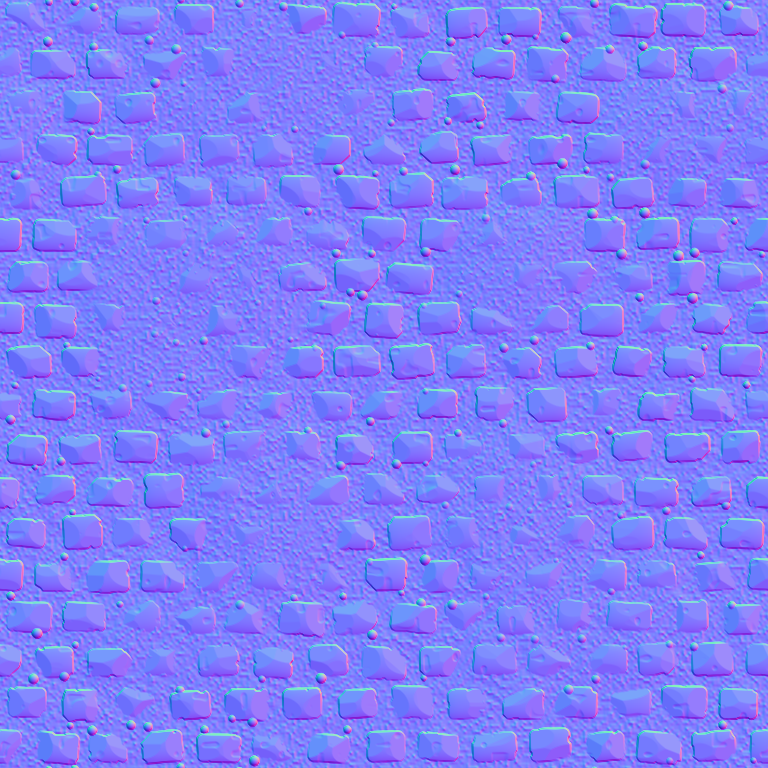
A Shadertoy shader for this texture map:

```glsl
// Tangent-space normal map of worn cobbles in staggered rows, half sunk in sand.
// A height field (sand, pebbles, chipped and faceted stones) is built from noise
// and distance functions, then its slope is encoded as colour. It tiles.

const vec2  GRID = vec2(14.0, 18.0);         // stones across and down
const vec2  PEBBLE_GRID = vec2(28.0, 18.0);
const vec2  SIZE_MIN = vec2(0.37, 0.36);     // stone half size, in cells
const vec2  SIZE_MAX = vec2(0.45, 0.43);
const vec2  JITTER = vec2(0.08, 0.10);       // offset range, in cells
const float TILT = 0.18;                     // rotation range, radians
const float CORNER = 0.010;                  // corner radius
const float CLIFF = 0.0022;                  // width of the steep stone rim
const float STONE_TOP = 0.0074;
const float SINK = 0.0038;                   // how far the lowest stones drop
const float EDGE_WEAR = 0.0026;
const float PIT_DEPTH = 0.0009;
const int   FACETS = 3;
const float PEBBLE_SHARE = 0.36;
const vec2  PEBBLE_RADIUS = vec2(0.0035, 0.0066);
const float GRAINS = 256.0;                  // sand grains across
const float GRAIN_HEIGHT = 0.0012;
const float DRIFT_HEIGHT = 0.0042;
const vec2  DRIFT_CENTRE = vec2(0.33, 0.88); // deepest sand
const float SLOPE_STEP = 0.0013;

float hash(vec2 p) {
    return fract(sin(dot(p, vec2(127.1, 311.7))) * 43758.5);
}

vec2 hash2(vec2 p) {
    return vec2(hash(p), hash(p + vec2(37.3, 17.9)));
}

// Value noise that repeats once per unit of p
float noise(vec2 p, float period) {
    p *= period;
    vec2 i = floor(p), f = fract(p);
    f = f * f * (3.0 - 2.0 * f);
    vec2 a = mod(i, period), b = mod(i + 1.0, period);
    return mix(mix(hash(a), hash(vec2(b.x, a.y)), f.x),
               mix(hash(vec2(a.x, b.y)), hash(b), f.x), f.y);
}

float roundBox(vec2 p, vec2 halfSize, float radius) {
    vec2 d = abs(p) - halfSize + radius;
    return length(max(d, 0.0)) + min(max(d.x, d.y), 0.0) - radius;
}

float sandHeight(vec2 p) {
    vec2 away = p - DRIFT_CENTRE;
    float drift = smoothstep(0.42, 0.95, noise(p, 6.0));
    drift += 0.75 * exp(-50.0 * dot(away, away));
    float grain = noise(p, GRAINS);
    return DRIFT_HEIGHT * drift + 0.0014 * noise(p, 30.0)
         + GRAIN_HEIGHT * (grain + 0.7 * pow(grain, 8.0));
}

float pebbleHeight(vec2 p) {
    // Cells are centred on the gaps between the rows
    vec2 g = p * PEBBLE_GRID + vec2(0.0, 0.5);
    vec2 id = mod(floor(g), PEBBLE_GRID) + 71.0;
    vec2 q = fract(g) - 0.5 - (hash2(id) - 0.5) * vec2(0.6, 0.4);
    q /= PEBBLE_GRID;
    float r = mix(PEBBLE_RADIUS.x, PEBBLE_RADIUS.y, hash(id + 5.3));
    float present = step(hash(id + 9.1), PEBBLE_SHARE);
    float bulge = sqrt(max(r * r - dot(q, q), 0.0));
    return present * step(0.00001, bulge) * (bulge + 0.0012);
}

float stoneHeight(vec2 p) {
    // Every second row is shifted by half a stone
    vec2 g = p * GRID;
    g.x += 0.5 * (1.0 - mod(floor(g.y), 2.0));
    vec2 id = mod(floor(g), GRID);
    vec2 q = (fract(g) - 0.5 - (hash2(id + 3.1) - 0.5) * JITTER) / GRID;
    float turn = (hash(id + 6.7) - 0.5) * TILT;
    q = mat2(cos(turn), sin(turn), -sin(turn), cos(turn)) * q;
    vec2 halfSize = mix(SIZE_MIN, SIZE_MAX, hash2(id + 11.3)) / GRID;

    // Outline: rounded block, one corner knocked off, ragged rim
    float d = roundBox(q, halfSize, CORNER);
    vec2 corner = (2.0 * step(0.5, hash2(id + 21.9)) - 1.0) * 0.707;
    float reach = mix(0.68, 1.0, hash(id + 14.7)) * 0.707 * (halfSize.x + halfSize.y);
    d = max(d, dot(q, corner) - reach);
    float chip = noise(p, 110.0);
    d += EDGE_WEAR * (0.6 * noise(p, 55.0) + smoothstep(0.65, 0.95, chip));

    // Domed top, steeper on the lower side, cut by flat facets
    vec2 u = q / halfSize - vec2(0.0, 0.15);
    vec2 u2 = u * u;
    float top = -0.0021 * u2.y - 0.0012 * u2.y * u2.y
              - 0.0009 * u2.x - 0.0009 * u2.x * u2.x;
    for (int i = 0; i < FACETS; i++) {
        vec2 seed = id + 31.7 * float(i + 1);
        float angle = 6.2832 * hash(seed);
        float slope = mix(0.08, 0.32, hash(seed + 2.3));
        float along = dot(q, vec2(cos(angle), sin(angle)));
        top = min(top, slope * (0.3 * halfSize.y - along) - 0.0006);
    }
    top -= PIT_DEPTH * smoothstep(0.78, 0.95, noise(p + 0.37, 80.0));
    top += STONE_TOP - SINK * pow(hash(id + 41.3), 4.0);
    return mix(-0.001, top, smoothstep(0.0, -CLIFF, d));
}

float height(vec2 p) {
    return max(sandHeight(p), max(stoneHeight(p), pebbleHeight(p)));
}

void mainImage(out vec4 fragColor, in vec2 fragCoord) {
    vec2 p = fragCoord / iResolution.xy;
    vec2 e = vec2(SLOPE_STEP, 0.0);
    vec2 slope = vec2(height(p + e.xy) - height(p - e.xy),
                      height(p + e.yx) - height(p - e.yx)) / (2.0 * SLOPE_STEP);
    vec3 normal = normalize(vec3(-slope, 1.0));
    fragColor = vec4(0.5 + 0.5 * normal, 1.0);
}
```
